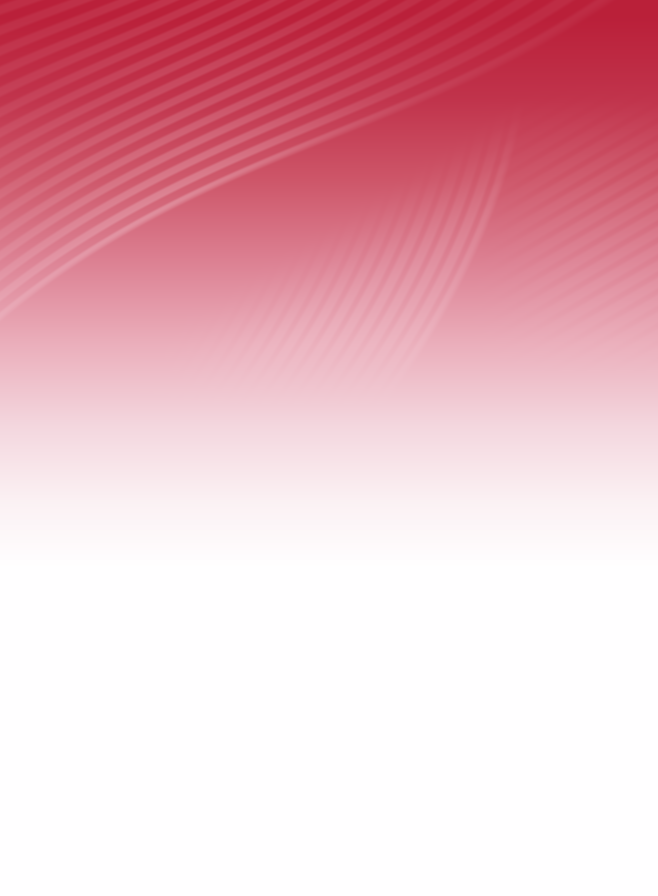
Write a WebGL 2 fragment shader that draws this background.

```glsl
#version 300 es
precision highp float;
// Crimson to white vertical fade with three families of faint curved stripes.
uniform vec2 u_resolution;
out vec4 outColor;

// Linear step from 0 at a to 1 at b
float ramp(float a, float b, float v) {
    return clamp((v - a) / (b - a), 0.0, 1.0);
}

// Soft repeating band, brightest at whole values of index
float stripe(float index, float halfWidth) {
    float away = abs(fract(index + 0.5) - 0.5);
    return 1.0 - smoothstep(halfWidth * 0.4, halfWidth, away);
}

// Backdrop colour, t runs from 0 at the top to 1 at the bottom
vec3 backdrop(float t) {
    vec3 c = vec3(0.73, 0.125, 0.225);
    c = mix(c, vec3(0.755, 0.20, 0.295), ramp(0.02, 0.11, t));
    c = mix(c, vec3(0.805, 0.335, 0.41), ramp(0.11, 0.20, t));
    c = mix(c, vec3(0.865, 0.51, 0.58), ramp(0.20, 0.295, t));
    c = mix(c, vec3(0.92, 0.685, 0.735), ramp(0.295, 0.385, t));
    c = mix(c, vec3(0.955, 0.84, 0.87), ramp(0.385, 0.475, t));
    c = mix(c, vec3(0.985, 0.945, 0.955), ramp(0.475, 0.56, t));
    return mix(c, vec3(1.0, 0.997, 1.0), ramp(0.56, 0.635, t));
}

// S-shaped sweep across the upper left
float sweep(float x, float d) {
    float edge = 0.482 + x * (-0.828 + x * (0.827 - 0.539 * x));
    float spacing = 0.026 + 0.05 * (x - 0.32) * (x - 0.32);
    float index = (edge - d) / spacing;
    float inside = smoothstep(-0.35, 0.1, index);
    float glow = exp(-pow((x - 0.27) / 0.27, 2.0)) * exp(-max(index, 0.0) * 0.14);
    float line = stripe(index, 0.34) * (0.055 + 0.19 * glow);
    float haze = 0.035 * exp(-max(index, 0.0) * 0.2) * smoothstep(0.75, 0.2, x);
    return inside * (line + haze);
}

// Steep fan in the middle, fading out to the left and below
float fan(float x, float d) {
    float edge = 0.805 - 0.6 * d * d;
    float index = (edge - x) / 0.025;
    float top = 0.15 + 0.65 * (0.78 - x);
    float fade = smoothstep(top, top + 0.17, d) * smoothstep(0.63, 0.48, d);
    fade *= smoothstep(-0.4, 0.1, index) * smoothstep(0.18, 0.45, x);
    return fade * (0.11 * stripe(index, 0.45) + 0.025);
}

// Slanted parallel lines on the right
float slant(float x, float d) {
    float index = (d + 0.64 * x - 0.03 * x * x) / 0.026;
    float fade = smoothstep(0.70, 0.92, x);
    fade *= smoothstep(0.12, 0.32, d) * smoothstep(0.60, 0.42, d);
    return 0.065 * fade * stripe(index, 0.45);
}

void main() {
    // x and depth below the top edge, both in canvas widths
    float x = gl_FragCoord.x / u_resolution.x;
    float t = 1.0 - gl_FragCoord.y / u_resolution.y;
    float d = t * 512.0 / 376.0;

    vec3 color = backdrop(t);
    color = mix(color, vec3(1.0, 0.95, 0.97), sweep(x, d) + fan(x, d) + slant(x, d));
    outColor = vec4(color, 1.0);
}
```
